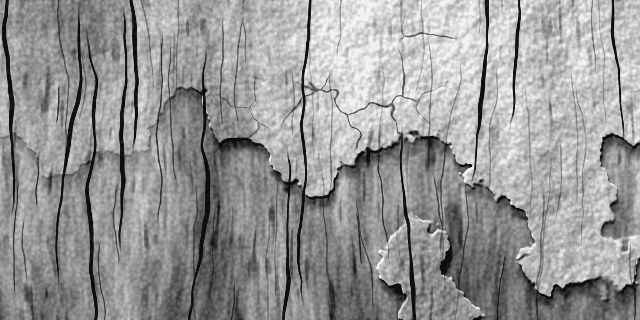
Reproduce this texture procedurally as a Shadertoy shader.

```glsl
float hash(vec2 p) {
    vec3 q = fract(vec3(p.xyx) * 0.1031);
    q += dot(q, q.yzx + 33.33);
    return fract((q.x + q.y) * q.z);
}

float noise(vec2 p) {
    vec2 i = floor(p), f = fract(p);
    f = f * f * (3.0 - 2.0 * f);
    vec2 e = vec2(1.0, 0.0);
    return mix(mix(hash(i), hash(i + e.xy), f.x),
               mix(hash(i + e.yx), hash(i + e.xx), f.x), f.y);
}

float fbm(vec2 p, int octaves) {
    float sum = 0.0, amp = 0.5, total = 0.0;
    for (int i = 0; i < octaves; i++) {
        sum += amp * noise(p);
        total += amp;
        amp *= 0.55;
        p = p * 2.03 + 17.3;
    }
    return sum / total;
}

// Cellular noise: x = distance to nearest seed, y = gap to the second
vec2 cells(vec2 p) {
    vec2 id = floor(p), f = fract(p);
    float d1 = 9.0, d2 = 9.0;
    for (int j = -1; j <= 1; j++)
    for (int i = -1; i <= 1; i++) {
        vec2 o = vec2(float(i), float(j));
        vec2 seed = vec2(hash(id + o), hash(id + o + 57.0));
        float d = length(o + seed - f);
        d2 = min(d2, max(d, d1));
        d1 = min(d1, d);
    }
    return vec2(d1, d2 - d1);
}

// Sideways sway shared by fibres and cracks
float sway(vec2 p, float amount) {
    return amount * (sin(p.y * 4.0 + p.x * 5.0) + 0.5 * sin(p.y * 9.0 - p.x * 7.0)
                     + 0.15 * sin(p.y * 27.0 + p.x * 11.0));
}

// Coverage of the peeling crust: hanging flaps above, loose islands below
float crust(vec2 p, float softness) {
    vec2 rag = vec2(fbm(p * 12.0, 4), fbm(p * 12.0 + 40.0, 4)) - 0.5;
    vec2 q = p + rag * vec2(0.13, 0.16);
    float column = q.x * 5.2 + 0.3, id = floor(column);
    float hem = mix(hash(vec2(id, 9.0)), hash(vec2(id + 1.0, 9.0)),
                    smoothstep(0.6, 1.0, fract(column)));
    float flap = q.y - mix(0.34, 0.7, hem);
    float island = 0.5 * (fbm(q * vec2(4.6, 4.2) + 8.0, 2) - 0.51);
    island -= 0.5 * (1.0 - smoothstep(0.8, 1.0, p.x));
    return smoothstep(-softness, softness, max(flap, island));
}

// Crumpled surface height: broad lumps, sharp folds and fine roughness
float crumple(vec2 p) {
    vec2 q = p + 0.05 * vec2(noise(p * 14.0), noise(p * 14.0 + 31.0));
    float fold = abs(fbm(q * vec2(8.0, 7.0) + 5.0, 3) - 0.5);
    return 0.75 * fbm(p * 19.0, 4) + 0.7 * min(fold, 0.14) + 0.12 * noise(p * 75.0);
}

// Long tapering splits, mostly hairlines with a few wide ones
float splits(vec2 p, float softness, float hairline) {
    float dark = 0.0;
    for (int i = 0; i < 60; i++) {
        float k = float(i), r = hash(vec2(k, 1.0));
        float x = 2.0 * (k + hash(vec2(k, 2.0))) / 60.0;
        float reach = mix(0.06, 0.32, hash(vec2(k, 5.0)));
        float wide = step(0.85, r);
        float rise = p.y - hash(vec2(k, 3.0));
        float along = rise / (reach + 0.3 * wide);
        float taper = max(0.0, 1.0 - along * along);
        float swell = mix(0.35, 1.25, noise(vec2(p.y * 9.0, k * 5.0)));
        float width = mix(0.0008, 0.0052, wide) * taper * swell;
        float bend = 0.03 * (fbm(vec2(p.y * 7.0, k * 7.0), 3) - 0.5);
        bend += 0.14 * (hash(vec2(k, 6.0)) - 0.5) * rise;
        float line = 1.0 - smoothstep(width, width + softness, abs(p.x + bend - x));
        float depth = mix(hairline * (0.3 + 0.5 * hash(vec2(k, 8.0))), 0.95, wide);
        dark = max(dark, line * smoothstep(0.0, 0.35, taper) * depth);
    }
    return dark;
}

void mainImage(out vec4 fragColor, in vec2 fragCoord) {
    vec2 p = fragCoord / iResolution.y;
    float soft = max(0.0028, 1.0 / iResolution.y);
    vec2 grain = vec2(p.x + sway(p, 0.013), p.y);
    float right = smoothstep(0.45, 1.15, p.x);
    float relief = mix(0.35, 1.0, smoothstep(0.45, 0.75, p.x));

    // Crust coverage, lit rim and cast shadow
    float cover = crust(p, 0.007);
    float above = crust(p + vec2(-0.004, 0.008), 0.008);
    float shade = crust(p + vec2(-0.008, 0.035), 0.045) * (1.0 - cover);
    float rim = cover - above;

    // Bare fibrous wood
    float fibre = noise(grain * vec2(95.0, 14.0)) - 0.5;
    float streak = fbm(grain * vec2(24.0, 2.6), 3) - 0.5;
    float stain = fbm(grain * vec2(4.5, 2.0) + 3.0, 3) - 0.5;
    float bump = crumple(p) - crumple(p + vec2(-0.006, 0.007));
    float grit = cells(grain * vec2(75.0, 62.0)).x - 0.45;
    float wood = 0.55 + 0.16 * fibre + 0.24 * streak + 0.5 * stain
               + 0.22 * bump - 0.12 * grit;
    wood -= 0.1 * (1.0 - smoothstep(0.0, 0.4, p.y));

    // Grainy crust, paler towards the upper right
    float pale = mix(0.6, 0.67, right) + 0.14 * right * smoothstep(0.35, 0.85, p.y);
    float plaster = pale + mix(0.45, 0.85, right) * bump - 0.14 * grit
                  + mix(0.13, 0.04, right) * fibre
                  + mix(0.24, 0.1, right) * streak + 0.36 * stain;

    float tone = mix(wood, plaster, cover);
    tone += relief * (0.22 * max(rim, 0.0) - 0.26 * max(-rim, 0.0) - 0.3 * shade);

    // Branching fractures across the crust
    vec2 bent = p + 0.12 * (vec2(fbm(p * 9.0, 3), fbm(p * 9.0 + 21.0, 3)) - 0.5);
    float gap = cells(bent * vec2(6.5, 5.5)).y;
    float broken = smoothstep(0.46, 0.62, noise(p * 4.5 + 9.0)) * cover * right;
    tone -= 0.45 * broken * (1.0 - smoothstep(0.008, 0.045, gap));

    // Short dark flecks, splits, then fine speckle
    float fleck = smoothstep(0.72, 0.95, noise(grain * vec2(65.0, 12.0) + 31.0));
    tone -= 0.2 * fleck * smoothstep(0.35, 0.65, noise(grain * vec2(9.0, 3.0)));
    tone = mix(tone, 0.08, splits(grain, soft, 1.0 - 0.45 * right * cover));
    tone += 0.08 * (noise(p * 115.0) - 0.5);
    tone = 0.605 + (tone - 0.6) * 1.12;
    fragColor = vec4(vec3(clamp(tone, 0.05, 0.95)), 1.0);
}
```
